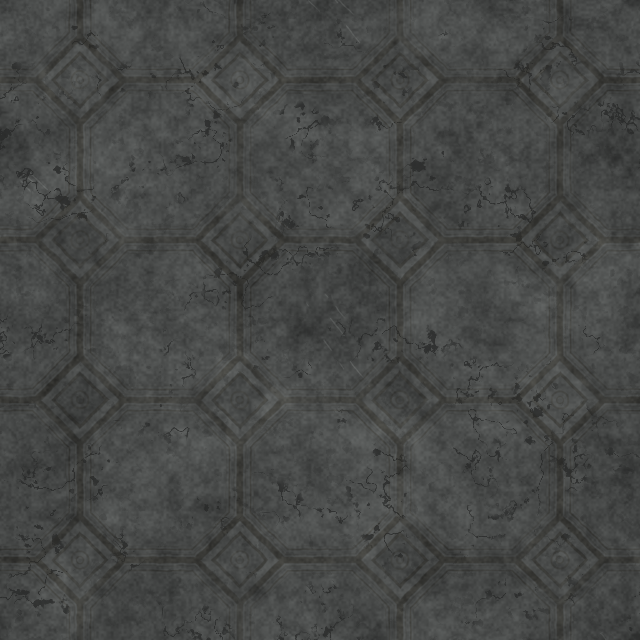
Give the GLSL for this texture, as a Shadertoy shader.

```glsl
const float REPEATS = 4.0;         // tiles across and down
const float DIAMOND = 0.27;        // half diagonal of the corner diamonds, in tiles
const float PETALS = 16.0;
const float PETAL_RADIUS = 0.31;
const float SCRATCHED = 0.72;      // tiles with a hash above this are scratched
const float MOTTLE = 0.23;
const float GRAIN = 0.055;
const vec3 STONE_TINT = vec3(0.985, 1.012, 1.0);
const vec3 GROOVE_TINT = vec3(1.01, 1.01, 0.95);
const float FIELD_TONE = 0.292;
const float FRAME_TONE = 0.283;
const float GROOVE_TONE = 0.232;
const float RIM_TONE = 0.325;
const float CRACK_TONE = 0.155;
const float TAU = 6.28319;

float hash(vec2 p) {
    return fract(sin(dot(p, vec2(127.1, 311.7))) * 43758.5);
}

float noise(vec2 p) {
    vec2 i = floor(p), f = fract(p);
    f = f * f * (3.0 - 2.0 * f);
    return mix(mix(hash(i), hash(i + vec2(1, 0)), f.x),
               mix(hash(i + vec2(0, 1)), hash(i + vec2(1, 1)), f.x), f.y);
}

float fbm(vec2 p) {
    float sum = 0.0, amp = 0.5;
    for (int i = 0; i < 5; i++) {
        sum += amp * noise(p);
        p = mat2(1.6, 1.2, -1.2, 1.6) * p + 7.3;
        amp *= 0.5;
    }
    return sum / 0.97;
}

// Soft strip between two distances
float band(float d, float lo, float hi, float soft) {
    return smoothstep(lo - soft, lo + soft, d) - smoothstep(hi - soft, hi + soft, d);
}

// Faint relief of two rings of rounded petals
float rosette(vec2 p, float soft) {
    float r = length(p), a = atan(p.y, p.x) * PETALS / TAU, relief = 0.0;
    for (int i = 0; i < 2; i++) {
        float lobe = abs(fract(a + 0.5 * float(i)) - 0.5) * 2.0;
        float tip = PETAL_RADIUS * (1.0 - 0.38 * float(i)) * (0.8 + 0.2 * sqrt(1.0 - lobe * lobe));
        float inside = band(r, 0.07, tip, 0.012);
        relief += inside * (0.45 - lobe * lobe) * 0.6;
        relief -= band(r, tip - 0.008, tip + 0.008, soft + 0.004) * 0.55;
    }
    return relief;
}

// Parallel light scratches at hashed places in a tile
float scratches(vec2 p, vec2 id, float soft) {
    float mark = 0.0;
    for (int i = 0; i < 5; i++) {
        vec2 key = id + 17.0 * float(i + 1);
        vec2 start = vec2(hash(key), hash(key + 3.1)) * 0.5 - 0.3;
        float angle = -0.85 + 0.3 * (hash(key + 5.7) - 0.5);
        vec2 dir = vec2(cos(angle), sin(angle)), q = p - start;
        float along = clamp(dot(q, dir), 0.0, 0.08 + 0.2 * hash(key + 9.2));
        float d = length(q - dir * along);
        mark = max(mark, 1.0 - smoothstep(0.001, 0.003 + soft, d));
    }
    return mark * step(SCRATCHED, hash(id + 2.6));
}

void mainImage(out vec4 fragColor, in vec2 fragCoord) {
    vec2 g = fragCoord / iResolution.xy * REPEATS;
    float soft = 0.7 * REPEATS / iResolution.y;

    // Octagons sit on whole numbers, diamonds halfway between
    vec2 tileId = floor(g + 0.5), diamondId = floor(g);
    vec2 wobble = vec2(noise(g * 22.0), noise(g * 22.0 + 40.0)) - 0.5;
    vec2 p = g - tileId + 0.007 * wobble;
    vec2 corner = 0.5 - abs(p);
    float diagonal = (corner.x + corner.y - DIAMOND) * 0.7071;
    float edge = min(min(corner.x, corner.y), diagonal);
    float depth = -diagonal;
    float inDiamond = smoothstep(-soft, soft, depth);

    float broad = fbm(g * 2.6 + 3.0);
    float fine = fbm(g * 13.0 + 21.0);
    float wear = smoothstep(0.25, 0.65, fbm(g * 7.0 + 50.0));

    // Octagon: moulded frame, then field with rosette
    float tone = mix(FRAME_TONE, FIELD_TONE, smoothstep(0.06, 0.075, edge));
    float groove = 1.0 - smoothstep(0.014, 0.02 + soft, edge);
    groove = max(groove, 0.75 * band(edge, 0.062, 0.071, soft));
    groove = max(groove, 0.4 * band(edge, 0.034, 0.039, soft));
    groove = max(groove, 0.3 * band(edge, 0.084, 0.089, soft));
    float rim = 0.55 * band(edge, 0.022, 0.029, soft) + 0.35 * band(edge, 0.053, 0.059, soft);
    rim += 0.35 * band(edge, -0.001, 0.005, soft);
    float r = length(p);
    tone += 0.027 * rosette(p + 0.02 * wobble, soft) * mix(0.4, 1.0, wear);
    tone -= (0.015 + 0.035 * hash(tileId + 8.4)) * exp(-r * r / 0.032);

    // Diamond: bright border, sunken line, boss with rings
    float ring = length(corner);
    float shade = FRAME_TONE + 0.03 * (hash(diamondId + 4.2) - 0.6);
    float diamondGroove = max(1.0 - smoothstep(0.012, 0.018 + soft, depth),
                              0.85 * band(depth, 0.065, 0.083, soft));
    diamondGroove = max(diamondGroove, 0.6 * band(ring, 0.049, 0.06, soft));
    diamondGroove = max(diamondGroove, 0.6 * band(ring, 0.018, 0.026, soft));
    float border = band(depth, 0.021, 0.062, soft) * (0.45 + 0.5 * hash(diamondId + 6.9));
    border = max(border, 0.3 * band(ring, 0.03, 0.045, soft));
    tone = mix(tone, shade, inDiamond);
    groove = mix(groove, diamondGroove, inDiamond);
    rim = mix(rim, border, inDiamond);
    tone = mix(tone, RIM_TONE, rim * mix(0.5, 1.0, wear));
    groove *= mix(0.6, 1.0, wear);
    tone = mix(tone, GROOVE_TONE, groove);

    // Stains, grain and scratches
    tone += MOTTLE * (0.55 * (broad - 0.5) + 0.5 * (fine - 0.5));
    tone += GRAIN * (noise(g * 64.0) - 0.5) + 0.5 * GRAIN * (noise(g * 30.0 + 9.0) - 0.5);
    tone += 0.065 * scratches(p, tileId, soft) * smoothstep(0.3, 0.6, noise(g * 18.0));

    // Broken hairline cracks and small pits
    float vein = abs(fbm(g * 5.5 + 70.0) - 0.5);
    float patches = smoothstep(0.52, 0.66, fbm(g * 3.7 + 90.0));
    float crack = (1.0 - smoothstep(0.004, 0.012 + soft, vein)) * patches;
    float pits = smoothstep(0.66, 0.73, fbm(g * 17.0 + 33.0)) * (0.25 + 0.75 * patches);
    tone = mix(tone, CRACK_TONE, 0.75 * max(crack, pits));

    fragColor = vec4(tone * mix(STONE_TINT, GROOVE_TINT, groove), 1.0);
}
```
